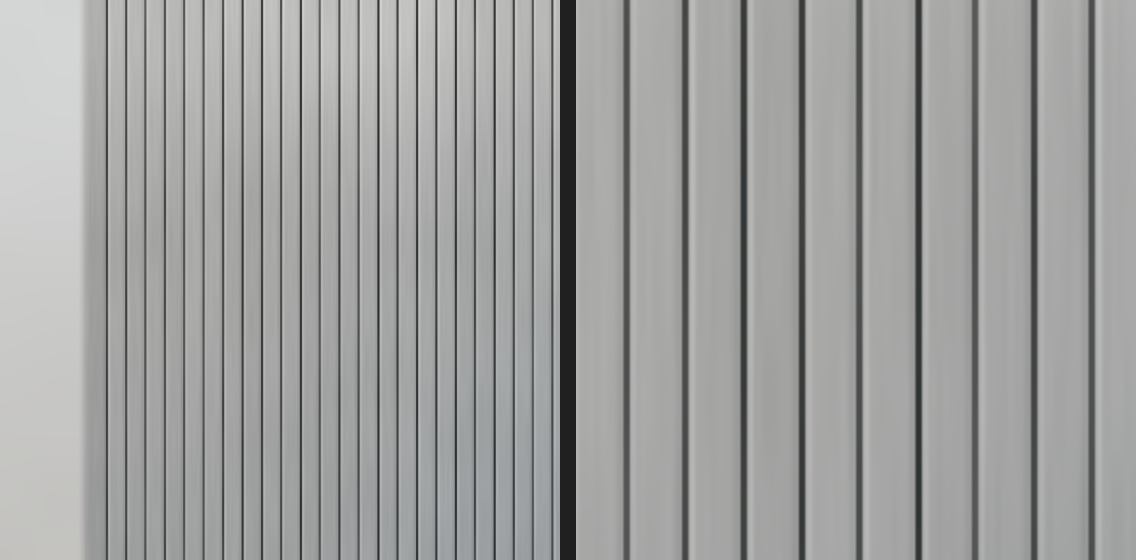
Left: the whole. Right: its middle third, enlarged.
Give the GLSL for this texture, as a WebGL 2 fragment shader.

```glsl
#version 300 es
precision highp float;

uniform vec2 u_resolution;
out vec4 outColor;

// Layout, in canvas widths
const float PITCH = 0.0346;          // distance between grooves
const float FIRST_GROOVE = 0.1908;
const float GROOVE_HALF_WIDTH = 0.0019;
const float GROOVE_SOFTNESS = 0.0011;
const float GROOVE_JITTER = 0.0006;
const float LIP_OFFSET = 0.0045;     // bright edge right of a groove
const float LIP_WIDTH = 0.0018;
const float WALL_EDGE = 0.150;
const float WALL_BLUR = 0.012;

// Colours
const vec3 WALL_TOP = vec3(0.830, 0.835, 0.835);
const vec3 WALL_BOTTOM = vec3(0.765, 0.762, 0.752);
const vec3 SLAT_TOP = vec3(0.712, 0.714, 0.706);
const vec3 SLAT_MIDDLE = vec3(0.655, 0.657, 0.650);
const vec3 SLAT_BOTTOM = vec3(0.622, 0.626, 0.625);
const vec3 GROOVE_COLOR = vec3(0.170, 0.182, 0.180);
const vec3 COOL_TINT = vec3(-0.012, 0.0, 0.012);

// Strength of variation
const float SLAT_VARIATION = 0.018;
const float GRAIN = 0.022;
const float BLOTCH = 0.018;
const float LIP_STRENGTH = 0.075;

float hash(vec2 p) {
    vec3 q = fract(vec3(p.xyx) * 0.1031);
    q += dot(q, q.yzx + 33.33);
    return fract((q.x + q.y) * q.z);
}

float noise(vec2 p) {
    vec2 cell = floor(p);
    vec2 f = fract(p);
    f = f * f * (3.0 - 2.0 * f);
    float low = mix(hash(cell), hash(cell + vec2(1, 0)), f.x);
    float high = mix(hash(cell + vec2(0, 1)), hash(cell + vec2(1, 1)), f.x);
    return mix(low, high, f.y);
}

// Plain wall, lit from above
vec3 wallColor(vec2 uv) {
    vec3 color = mix(WALL_BOTTOM, WALL_TOP, smoothstep(0.0, 1.0, uv.y));
    return color + 0.008 * (noise(uv * 9.0) - 0.5);
}

// Slat face: vertical light, per-slat tone, grain and blotches
vec3 slatColor(vec2 uv, float slat) {
    vec3 color = mix(SLAT_BOTTOM, SLAT_MIDDLE, smoothstep(0.0, 0.6, uv.y));
    color = mix(color, SLAT_TOP, smoothstep(0.55, 1.0, uv.y));
    float glow = exp(-pow((uv.x - 0.62) / 0.28, 2.0));
    color += 0.045 * glow * smoothstep(0.6, 1.0, uv.y);
    color += COOL_TINT * smoothstep(0.4, 1.0, uv.x) * (1.0 - uv.y);
    color += SLAT_VARIATION * (hash(vec2(slat + 40.0, 3.0)) - 0.5);
    color += GRAIN * (noise(uv * vec2(260.0, 14.0)) - 0.5);
    color += BLOTCH * (noise(uv * vec2(14.0, 9.0)) - 0.5);
    return color;
}

void main() {
    vec2 uv = gl_FragCoord.xy / u_resolution;
    float pixel = 1.0 / u_resolution.x;

    // Nearest groove and the slat under this point
    float s = (uv.x - FIRST_GROOVE) / PITCH;
    float groove = floor(s + 0.5);
    float seed = hash(vec2(groove + 11.0, 7.0));
    float d = (s - groove) * PITCH - GROOVE_JITTER * (2.0 * seed - 1.0);
    float present = step(-0.5, groove);
    vec3 color = slatColor(uv, floor(s));

    // First slat falls into the shade beside the wall
    color *= 1.0 - 0.055 * (1.0 - smoothstep(-0.1, 0.1, s));

    // Bright lip and soft shade on either side of the groove
    float lip = exp(-pow((d - LIP_OFFSET) / LIP_WIDTH, 2.0));
    float lipLight = mix(0.3, 1.0, hash(vec2(groove + 11.0, 19.0)));
    color += present * LIP_STRENGTH * lipLight * lip;
    color -= present * 0.04 * exp(-pow((d + 0.004) / 0.0025, 2.0));

    // Groove, uneven in depth from one to the next and along its length
    float wear = noise(vec2(groove * 5.0 + 60.0, uv.y * 11.0));
    float depth = mix(0.66, 0.98, seed) + 0.12 * (wear - 0.5);
    float blur = max(GROOVE_SOFTNESS, 0.75 * pixel);
    float line = 1.0 - smoothstep(GROOVE_HALF_WIDTH - blur, GROOVE_HALF_WIDTH + blur, abs(d));
    color = mix(color, GROOVE_COLOR, present * line * clamp(depth, 0.0, 1.0));

    // Blurred border between wall and slats
    float panel = smoothstep(WALL_EDGE - WALL_BLUR, WALL_EDGE + WALL_BLUR, uv.x);
    color = mix(wallColor(uv), color, panel);
    outColor = vec4(color, 1.0);
}
```
